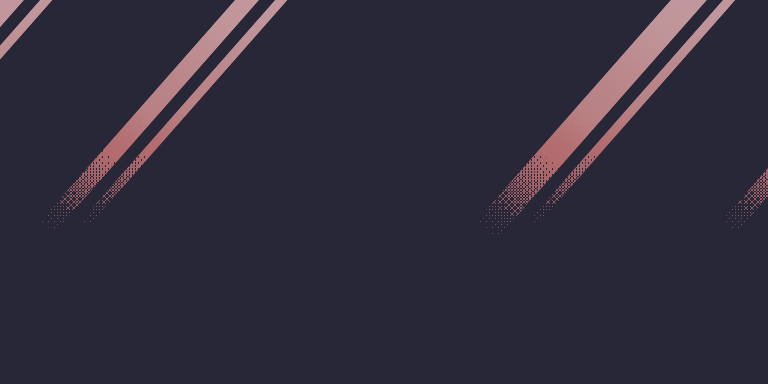
A Shadertoy shader for this background:

```glsl
// Slanted pairs of dusty pink streaks falling from the top over dark indigo.
// Each streak is a band along a skewed axis; its colour deepens downward, then
// dissolves into the ground through a 4x4 ordered dither.

#define SLANT 0.88        // sideways run per unit of fall
#define CELLS 256.0       // dither cells per canvas height
#define ROSE_DEPTH 0.25   // depth where the pale tone has become rose
#define FADE_START 0.385  // depth where the dissolve begins
#define FADE_END 0.58     // depth where the last dots vanish
#define THIN_GAP 0.042    // space between a wide streak and its thin partner
#define THIN_WIDTH 0.032

const vec3 GROUND = vec3(0.157, 0.153, 0.220);
const vec3 PALE   = vec3(0.755, 0.590, 0.610);
const vec3 ROSE   = vec3(0.725, 0.515, 0.525);
const vec3 SALMON = vec3(0.700, 0.420, 0.430);
const vec3 DUSK   = vec3(0.470, 0.310, 0.360);

// Wide streaks: left edge along the top of the canvas, and width
const vec4 WIDE_LEFT  = vec4(-0.013, 0.612, 1.747, 2.385);
const vec4 WIDE_WIDTH = vec4(0.0755, 0.0625, 0.0938, 0.0651);

// Ordered dither thresholds, built from the 2x2 pattern
float bayer2(vec2 cell) {
    cell = floor(cell);
    return fract(cell.x * 0.5 + cell.y * cell.y * 0.75);
}

float bayer4(vec2 cell) {
    cell = mod(cell, 4.0);
    return bayer2(cell * 0.5) * 0.25 + bayer2(cell) + 1.0 / 32.0;
}

// Coordinate that is constant along a streak: its x at the top edge
float topCrossing(vec2 p) {
    return p.x + SLANT * (1.0 - p.y);
}

// Colour and coverage along the streak
vec4 streakTone(float depth, float threshold) {
    float jitter = (threshold - 0.5) * 0.05;
    vec3 tone = mix(PALE, ROSE, smoothstep(0.0, ROSE_DEPTH, depth + jitter));
    tone = mix(tone, SALMON, smoothstep(ROSE_DEPTH, FADE_START, depth + jitter));
    float fade = clamp((depth - FADE_START) / (FADE_END - FADE_START), 0.0, 1.0);
    tone = mix(tone, DUSK, fade);
    return vec4(tone, smoothstep(-0.01, 0.01, 1.0 - fade - threshold));
}

// Lay one band over the colour below it; its end is square to its length
vec3 addStreak(vec3 below, vec2 p, vec2 cell, float left, float width) {
    float blur = 0.6 / iResolution.y;
    float across = topCrossing(p) - left;
    float band = smoothstep(-blur, blur, across)
               * (1.0 - smoothstep(-blur, blur, across - width));
    vec2 center = (cell + 0.5) / CELLS;
    float cellAcross = topCrossing(center) - left;
    float depth = 1.0 - center.y - cellAcross * SLANT / (1.0 + SLANT * SLANT);
    vec4 tone = streakTone(depth, bayer4(cell));
    return mix(below, tone.rgb, band * tone.a);
}

void mainImage(out vec4 fragColor, in vec2 fragCoord) {
    vec2 p = fragCoord / iResolution.y;
    vec2 cell = floor(p * CELLS);
    vec3 color = GROUND;

    // Each wide streak is followed by a thin one
    for (int i = 0; i < 4; i++) {
        float left = WIDE_LEFT[i];
        float width = WIDE_WIDTH[i];
        color = addStreak(color, p, cell, left, width);
        color = addStreak(color, p, cell, left + width + THIN_GAP, THIN_WIDTH);
    }
    fragColor = vec4(color, 1.0);
}
```
